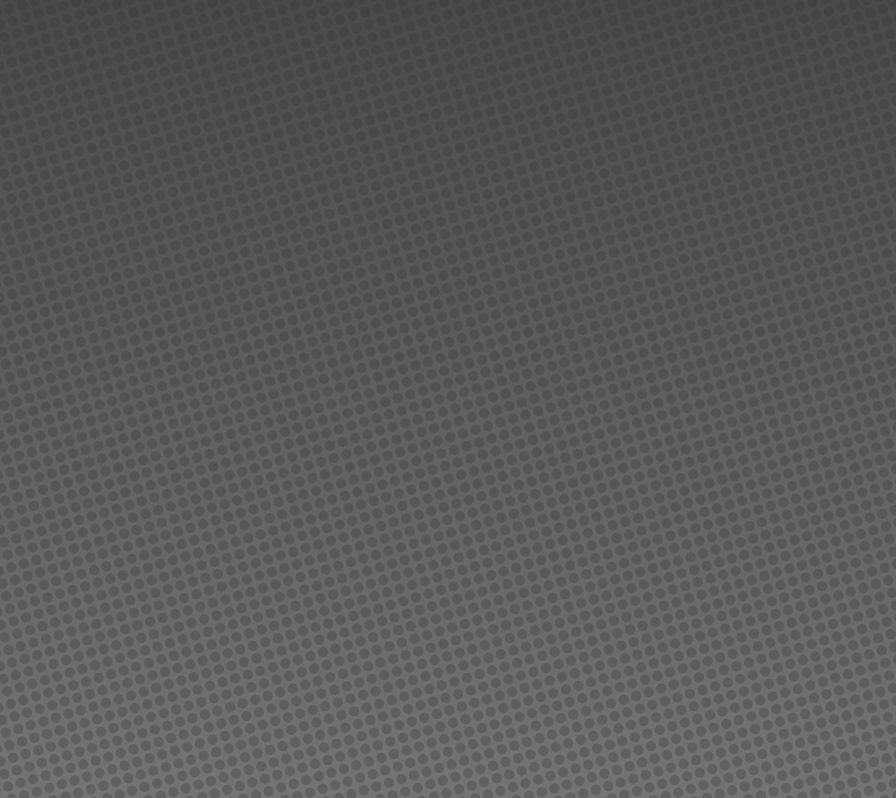
Reproduce this pattern procedurally as a Shadertoy shader.

```glsl
mat2 rotation(float angle) {
    float c = cos(angle), s = sin(angle);
    return mat2(c, -s, s, c);
}

// Signed distance to the nearest dot, in lattice cells
float dotDistance(vec2 cell) {
    return length(fract(cell + 0.5) - 0.5) - 0.39;
}

void mainImage(out vec4 fragColor, in vec2 fragCoord) {
    vec2 uv = fragCoord / iResolution.y;

    // Tilted square lattice, 61 cells per canvas height
    vec2 cell = rotation(radians(16.5)) * (uv - vec2(0.41, 0.338)) * 61.0;
    float pixel = 61.0 / iResolution.y;
    float coverage = 1.0 - smoothstep(-0.6 * pixel, 0.6 * pixel, dotDistance(cell));

    // Vertical shading, with dots fading into the ground near the top
    float ground = mix(0.455, 0.29, uv.y);
    float dots = mix(0.38, 0.262, uv.y);

    fragColor = vec4(vec3(mix(ground, dots, coverage)), 1.0);
}
```
